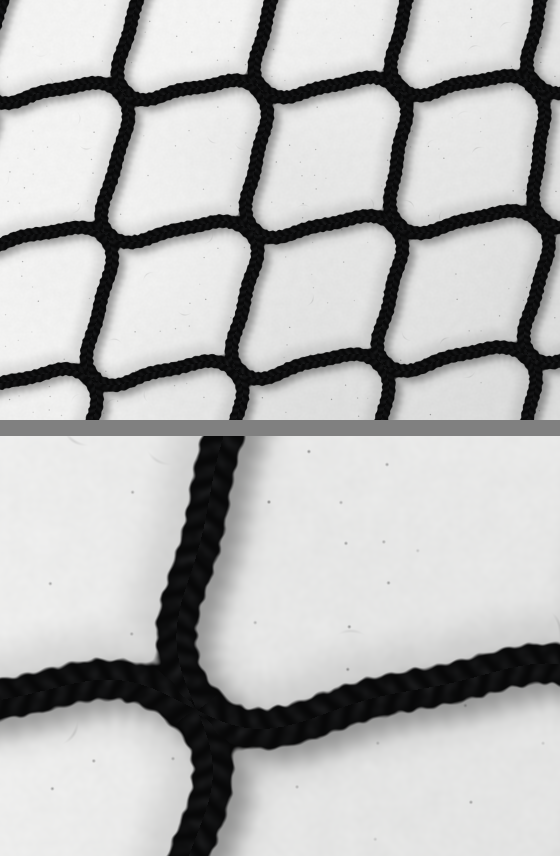
Top, the full canvas; bottom, a detail of the centre.
Reproduce this pattern procedurally as a Shadertoy shader.

```glsl
// Black braided netting over pale paper, seen slightly askew.
// A bent lattice carries two families of swaying cords; each cord is a curve
// refined by Newton steps to a distance, then shaded as a braid with a shadow.
const float TAU = 6.2831853;
// Lattice of knots, in canvas heights
const vec2 ORIGIN = vec2(0.217, 0.099);
const vec2 ACROSS = vec2(0.347, 0.018);
const vec2 UPWARD = vec2(0.038, 0.340);
const vec2 TAPER = vec2(-0.010, -0.006);
const float BULGE = 0.007;
// Cord shape
const float RADIUS = 0.0158;
const float KNOT_SWELL = 0.16;
const float KNOT_BLEND = 0.014;
const vec2 SWAY = vec2(0.017, 0.019);
const float LIFT = 0.009;
const float WANDER = 0.007;
const float STITCHES = 19.0;
// Tones and light
const vec3 CORD_DARK = vec3(0.030, 0.031, 0.033);
const vec3 CORD_SHEEN = vec3(0.105, 0.107, 0.112);
const vec3 PAPER_LIGHT = vec3(0.950, 0.950, 0.947);
const vec3 PAPER_DIM = vec3(0.860, 0.862, 0.860);
const vec2 SHADOW_SHIFT = vec2(0.012, -0.008);
const float SHADOW_DEPTH = 0.27;

vec2 hash2(vec2 p) {
    vec3 q = fract(p.xyx * vec3(0.1031, 0.1030, 0.0973));
    q += dot(q, q.yzx + 33.33);
    return fract((q.xx + q.yz) * q.zy);
}
float corner(vec2 i, vec2 f, vec2 o) {
    return dot(hash2(i + o) * 2.0 - 1.0, f - o);
}
float gradientNoise(vec2 p) {
    vec2 i = floor(p), f = p - i, o = vec2(0.0, 1.0);
    vec2 w = f * f * f * (f * (f * 6.0 - 15.0) + 10.0);
    return mix(mix(corner(i, f, o.xx), corner(i, f, o.yx), w.x),
               mix(corner(i, f, o.xy), corner(i, f, o.yy), w.x), w.y);
}
// Grid coordinate to canvas position; knots sit at whole numbers
vec2 lattice(vec2 g) {
    vec2 bow = vec2(BULGE * g.x * max(0.0, g.y * (2.0 - g.y)), 0.0);
    return ORIGIN + g.x * ACROSS + g.y * UPWARD + g.x * g.y * TAPER + bow;
}
vec2 gridCoord(vec2 p) {
    mat2 toGrid = inverse(mat2(ACROSS, UPWARD));
    vec2 g = toGrid * (p - ORIGIN);
    for (int k = 0; k < 4; k++) g += toGrid * (p - lattice(g));
    return g;
}
// Point on a cord at parameter s, with an S-bend between knots
vec2 cordPoint(float s, float row, bool level) {
    float bend = sin(TAU * s) + 0.32 * sin(2.0 * TAU * s);
    float drift = WANDER * gradientNoise(vec2(s * 2.3 + 9.0, row * 7.37 + (level ? 3.5 : 41.5)));
    float arch = LIFT * (0.5 - 0.5 * cos(TAU * s));
    return level ? lattice(vec2(s, row)) + vec2(0.0, arch + drift - SWAY.y * bend)
                 : lattice(vec2(row, s)) + vec2(drift - SWAY.x * bend, 0.0);
}
// x: distance to the cord edge, y: position across (-1..1), z: position along
vec3 cord(vec2 p, vec2 g, bool level) {
    float s = level ? g.x : g.y;
    float row = round(level ? g.y : g.x);
    vec2 offset = vec2(0.0), tangent = ACROSS;
    for (int k = 0; k < 3; k++) {
        vec2 c = cordPoint(s, row, level);
        tangent = (cordPoint(s + 0.005, row, level) - c) / 0.005;
        offset = p - c;
        s += clamp(dot(offset, tangent) / dot(tangent, tangent), -0.15, 0.15);
    }
    tangent = normalize(tangent);
    float side = tangent.x * offset.y - tangent.y * offset.x;
    float k = s - round(s);
    float radius = RADIUS * (1.0 + KNOT_SWELL * exp(-400.0 * k * k));
    radius *= 1.0 + 0.055 * sin(TAU * s * STITCHES + (side > 0.0 ? 0.5 * TAU : 0.0));
    return vec3(abs(side) - radius, side / radius, s);
}
float smoothMin(float a, float b) {
    float h = max(KNOT_BLEND - abs(a - b), 0.0) / KNOT_BLEND;
    return min(a, b) - 0.25 * h * h * KNOT_BLEND;
}
// Scattered flecks, some drawn out into short curved fibres
float flecks(vec2 p, float density, float stretch) {
    vec2 id = floor(p * density), h = hash2(id + 17.0 * stretch);
    vec2 q = (fract(p * density) - 0.25 - 0.5 * h) / density;
    float turn = TAU * hash2(id + 5.3).x;
    q = mat2(cos(turn), sin(turn), -sin(turn), cos(turn)) * q;
    q.y += 25.0 * q.x * q.x * step(1.5, stretch);
    float d = length(q * vec2(1.0 / stretch, 1.0)) - 0.0009;
    float edge = max(0.0012, 1.0 / iResolution.y);
    return (1.0 - smoothstep(-edge, edge, d)) * step(0.84, hash2(id + 71.0).y) * (0.3 + 0.7 * h.x);
}
vec3 paper(vec2 p) {
    float dim = smoothstep(0.25, 1.15, 0.55 * p.x + 0.5 * (1.0 - p.y) + 0.3 * gradientNoise(p * 2.2));
    vec3 tone = mix(PAPER_LIGHT, PAPER_DIM, dim);
    tone += 0.014 * gradientNoise(p * 45.0) + 0.012 * gradientNoise(p * 150.0);
    return tone * (1.0 - 0.45 * flecks(p, 30.0, 1.0) - 0.14 * flecks(p, 13.0, 6.0));
}
vec3 braid(vec3 c, vec2 p) {
    float a = clamp(c.y, -1.0, 1.0);
    float stitch = 0.5 + 0.5 * sin(TAU * (c.z * STITCHES + 0.45 * abs(a) + (a > 0.0 ? 0.5 : 0.0)));
    float sheen = sqrt(1.0 - a * a) * stitch * (0.65 + 0.7 * gradientNoise(p * 110.0));
    return mix(CORD_DARK, CORD_SHEEN, clamp(sheen, 0.0, 1.0));
}
void mainImage(out vec4 fragColor, in vec2 fragCoord) {
    vec2 p = fragCoord / iResolution.y, g = gridCoord(p);
    vec3 level = cord(p, g, true), upright = cord(p, g, false);
    float net = smoothMin(level.x, upright.x) + 0.0016 * gradientNoise(p * 130.0);
    // Cast shadow and wider soft contact shade
    vec2 q = p - SHADOW_SHIFT, gq = gridCoord(q);
    float shadow = smoothMin(cord(q, gq, true).x, cord(q, gq, false).x);
    vec3 color = paper(p) * (1.0 - SHADOW_DEPTH * (1.0 - smoothstep(-0.012, 0.016, shadow)));
    color *= 0.90 + 0.10 * smoothstep(0.0, 0.045, net);
    // Braided cords on top
    float edge = max(0.0016, 0.8 / iResolution.y);
    vec3 rope = braid(level.x < upright.x ? level : upright, p);
    color = mix(rope, color, smoothstep(-edge, edge, net));
    fragColor = vec4(clamp(color, 0.0, 1.0), 1.0);
}
```
